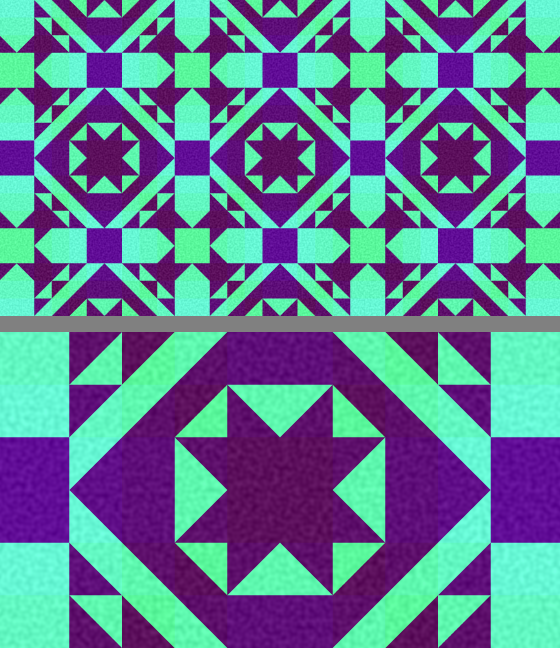
Top, the full canvas; bottom, a detail of the centre.
Reproduce this pattern procedurally as a Shadertoy shader.

```glsl
// Pieced quilt of eight-pointed stars in diamonds, in mint and plum with fabric grain.

vec2 gradientAt(vec2 cell) {
    vec3 h = fract(cell.xyx * vec3(0.1031, 0.1030, 0.0973));
    h += dot(h, h.yzx + 33.33);
    float angle = 6.2832 * fract((h.x + h.y) * h.z);
    return vec2(cos(angle), sin(angle));
}

float gradientNoise(vec2 p) {
    vec2 i = floor(p), f = fract(p);
    vec2 u = f * f * f * (f * (f * 6.0 - 15.0) + 10.0);
    vec2 e = vec2(0.0, 1.0);
    float low = mix(dot(gradientAt(i), f),
                    dot(gradientAt(i + e.yx), f - e.yx), u.x);
    float high = mix(dot(gradientAt(i + e), f - e),
                     dot(gradientAt(i + 1.0), f - 1.0), u.x);
    return mix(low, high, u.y);
}

// Light or dark patch, in one folded octant with x >= y.
bool isLightPatch(vec2 q) {
    float sum = q.x + q.y;
    // Star points and the triangles around them
    if (q.x < 2.0) return q.y < 1.0 ? q.x - 1.0 > q.y : sum < 3.0;
    // Sashing: dark square, pointed strip, light corner square
    if (q.x > 4.0) return q.y > 4.0 || (q.y > 1.0 && q.y < q.x - 1.0);
    // Diamond border and the small triangles beside it
    bool border = sum > 4.0 && sum < 5.0;
    bool smallTriangle = q.x > 3.0 && q.y > 2.0 && sum < 6.0;
    return border || smallTriangle;
}

vec3 quiltColor(vec2 p) {
    // Ten patches per repeat, mirrored on both axes and the diagonal
    vec2 q = abs(mod(p + 5.0, 10.0) - 5.0);
    q = vec2(max(q.x, q.y), min(q.x, q.y));

    // Each patch shifts in hue away from the diagonal
    vec2 patchId = min(floor(q), 4.0);
    float shift = (patchId.x - patchId.y) / 4.0;
    vec3 light = mix(vec3(0.35, 0.97, 0.61), vec3(0.42, 0.97, 0.91), shift);
    vec3 dark = mix(vec3(0.36, 0.06, 0.36), vec3(0.38, 0.05, 0.59), shift);
    return isLightPatch(q) ? light : dark;
}

void mainImage(out vec4 fragColor, in vec2 fragCoord) {
    vec2 center = 0.5 * iResolution.xy;
    float scale = 18.0 / iResolution.y;

    // Average a grid of samples to smooth the seams
    vec3 color = vec3(0.0);
    for (int y = 0; y < 4; y++) {
        for (int x = 0; x < 4; x++) {
            vec2 offset = (vec2(x, y) - 1.5) * 0.3;
            color += quiltColor((fragCoord + offset - center) * scale) / 16.0;
        }
    }

    // Fine fabric grain
    vec2 uv = fragCoord / iResolution.y;
    float grain = gradientNoise(uv * 173.0) + 0.7 * gradientNoise(uv * 131.0 + 40.0);
    color += 0.07 * grain;

    fragColor = vec4(clamp(color, 0.0, 1.0), 1.0);
}
```
